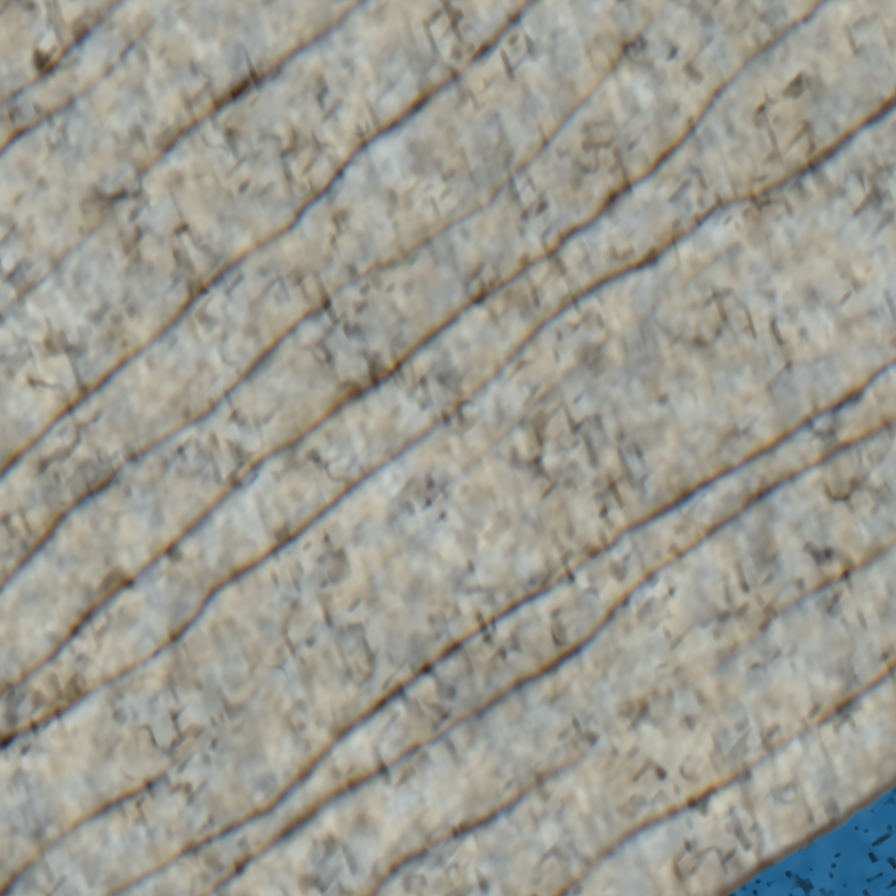
A WebGL 1 fragment shader for this texture:

```glsl
precision highp float;
// Pale mottled mineral-like surface crossed by long soft diagonal seams, with a
// blue corner at the lower right. Tone is value noise plus looped seam profiles,
// sampled at a small offset per colour channel to give warm and cool fringes.

uniform vec2 u_resolution;

const vec3  PALE = vec3(0.664, 0.662, 0.622);
const vec3  GRAIN_SHADE = vec3(0.96, 1.03, 1.0); // how grain darkens each channel
const vec3  SEAM_SHADE = vec3(0.88, 1.02, 1.12); // how seams darken each channel
const vec3  WARMTH = vec3(0.026, 0.0, -0.040);   // tan to grey drift
const vec3  BLUE = vec3(0.15, 0.39, 0.56);
const vec3  RIM = vec3(0.30, 0.24, 0.21);
const float ANGLE = 0.615;                       // seam direction, radians
const float FRINGE = 0.0026;                     // channel offset across seams
const float GRAIN_FRINGE = 0.45;                 // share of it used by the grain
const int   SEAMS = 14;
const float SEAM_START = -0.53;
const float SEAM_SPACING = 0.104;
const float SEAM_WIDTH = 0.0056;
const float SEAM_DEPTH = 0.19;
const float FLECK_DEPTH = 0.115;
const float CURL_DEPTH = 0.10;
const float CLOUD_DEPTH = 0.075;                 // broad light and dark areas
const float BLUE_EDGE = -0.475;

float hash(vec2 p) {
  vec3 q = fract(p.xyx * 0.1031);
  q += dot(q, q.yzx + 33.33);
  return fract((q.x + q.y) * q.z);
}

float noise(vec2 p) {
  vec2 i = floor(p), f = fract(p);
  f = f * f * (3.0 - 2.0 * f);
  return mix(mix(hash(i), hash(i + vec2(1.0, 0.0)), f.x),
             mix(hash(i + vec2(0.0, 1.0)), hash(i + vec2(1.0)), f.x), f.y);
}

// Noise centred on zero
float wobble(vec2 p) { return noise(p) - 0.5; }

vec2 rotate(vec2 p, float a) {
  float c = cos(a), s = sin(a);
  return vec2(c * p.x + s * p.y, c * p.y - s * p.x);
}

// Mottling, stretched along a steep leaning axis
float grain(vec2 p) {
  return 0.10 * wobble(rotate(p, 0.9) * 34.0 + 11.0)
       + 0.11 * wobble(rotate(p, 0.3) * vec2(98.0, 60.0) + 47.0)
       + 0.065 * wobble(rotate(p, -0.5) * vec2(135.0, 100.0) + 83.0);
}

// Dense short dark flecks, and small soft curls in scattered patches
float specks(vec2 p) {
  float patches = smoothstep(0.3, 0.75, noise(rotate(p, 1.1) * 24.0 + 61.0));
  float steep = smoothstep(0.5, 1.0, noise(rotate(p, 0.35) * vec2(100.0, 48.0) + 29.0));
  float slanted = smoothstep(0.55, 1.0, noise(rotate(p, -0.7) * vec2(96.0, 50.0) + 71.0));
  vec2 q = rotate(p, 0.25) * vec2(50.0, 38.0);
  float curl = 1.0 - smoothstep(0.0, 0.24, abs(wobble(q + 21.0)));
  float kept = smoothstep(0.48, 0.9, noise(rotate(p, 0.6) * 44.0 + 17.0));
  return FLECK_DEPTH * (steep + slanted) * (0.3 + 1.0 * patches)
       + CURL_DEPTH * curl * kept * (0.4 + patches);
}

// Dark seams with a soft halo and a bright lower flank; a = (along, across)
float seams(vec2 a) {
  float sum = 0.0;
  for (int i = 0; i < SEAMS; i++) {
    float id = float(i);
    float row = id * 17.0 + 5.0;
    float jitter = hash(vec2(row, 3.0)) - 0.5;
    float tilt = hash(vec2(row, 9.0)) - 0.5;
    float base = SEAM_START + (id + 0.5 + 0.7 * jitter) * SEAM_SPACING;
    float centre = base
                 + (0.04 + 0.13 * base + 0.09 * tilt) * (a.x - 0.7)
                 + 0.050 * wobble(vec2(a.x * 3.2, row))
                 + 0.018 * wobble(vec2(a.x * 10.0, row + 4.0))
                 + 0.005 * wobble(vec2(a.x * 36.0, row + 7.0));
    float width = SEAM_WIDTH * (0.75 + 0.5 * noise(vec2(a.x * 14.0, row + 2.0)));
    float d = (a.y - centre) / width;
    float presence = 0.22 + 0.78 * smoothstep(0.12, 0.6, noise(vec2(a.x * 2.6, row + 11.0)));
    float breaks = 0.55 + 0.7 * noise(vec2(a.x * 18.0, row + 13.0));
    float halo = d - 0.6;
    float flank = d + 2.8;
    float profile = exp(-d * d) + 0.26 * exp(-halo * halo * 0.10)
                  - 0.20 * exp(-flank * flank * 0.35);
    sum += profile * presence * breaks;
  }
  return SEAM_DEPTH * min(sum, 1.35);
}

float surface(vec2 p) { return grain(p) + specks(p); }

void main() {
  vec2 p = gl_FragCoord.xy / u_resolution.y;
  vec2 a = rotate(p, ANGLE);

  // Mottling: red sampled above, blue below, so upper flanks turn warm
  vec2 shift = GRAIN_FRINGE * FRINGE * vec2(-sin(ANGLE), cos(ANGLE));
  vec3 mottle = vec3(surface(p + shift), surface(p), surface(p - shift));

  // Seams, with the same channel offset at full strength
  vec2 across = vec2(0.0, FRINGE);
  vec3 seam = vec3(seams(a + across), seams(a), seams(a - across));

  vec3 colour = PALE - GRAIN_SHADE * mottle - SEAM_SHADE * seam;
  colour += WARMTH * 2.0 * wobble(rotate(p, 0.4) * 38.0 + 35.0);
  colour += CLOUD_DEPTH * wobble(rotate(p, 0.8) * 8.0 + 91.0);

  // Blue corner with dark flecks, behind a brown rim
  float edge = a.y - BLUE_EDGE - 0.012 * wobble(vec2(a.x * 14.0, 2.0))
             - 0.005 * wobble(vec2(a.x * 60.0, 8.0));
  float fleck = smoothstep(0.68, 1.0, noise(rotate(p, 0.5) * 120.0 + 15.0));
  vec3 blue = BLUE * (1.0 - 0.5 * fleck) + 0.06 * wobble(rotate(p, 0.9) * 70.0);
  float rim = exp(-pow(abs(edge - 0.004) / 0.008, 2.0));
  colour = mix(colour, RIM, 0.7 * rim);
  colour = mix(blue, colour, smoothstep(-0.004, 0.004, edge));

  gl_FragColor = vec4(clamp(colour, 0.0, 1.0), 1.0);
}
```
